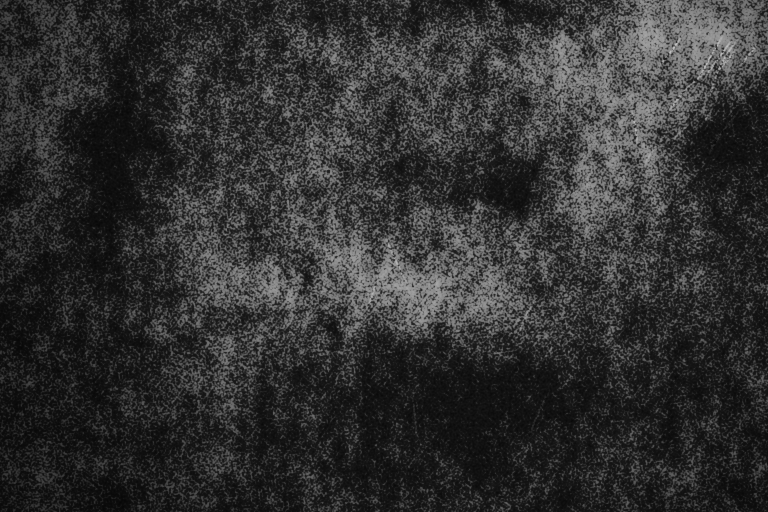
A WebGL 1 fragment shader for this texture:

```glsl
precision highp float;
// Worn dark metal or plaster: pale, speckled paint left in ragged patches on black.
// Soft blobs and warped gradient noise set how much paint is left; fine grain is
// thresholded against that cover, then hairline scratches and a vignette are added.
uniform vec2 u_resolution;

vec2 hash2(vec2 p) {
  vec3 q = fract(p.xyx * vec3(0.1031, 0.1030, 0.0973));
  q += dot(q, q.yzx + 33.33);
  return fract((q.xx + q.yz) * q.zy);
}

vec2 gradient(vec2 cell) {
  float angle = 6.2832 * hash2(cell).x;
  return vec2(cos(angle), sin(angle));
}

float noise(vec2 p) {
  vec2 i = floor(p), f = fract(p);
  vec2 u = f * f * f * (f * (f * 6.0 - 15.0) + 10.0);
  vec2 e = vec2(1.0, 0.0);
  float low = mix(dot(gradient(i), f), dot(gradient(i + e), f - e), u.x);
  float high = mix(dot(gradient(i + e.yx), f - e.yx), dot(gradient(i + 1.0), f - 1.0), u.x);
  return mix(low, high, u.y);
}

float fbm(vec2 p) {
  float sum = 0.0, amp = 1.0;
  for (int i = 0; i < 5; i++) {
    sum += amp * noise(p);
    p = mat2(0.8, 0.6, -0.6, 0.8) * p * 2.1 + 17.3;
    amp *= 0.65;
  }
  return sum;
}

float blob(vec2 p, vec2 center, vec2 radius) {
  vec2 q = (p - center) / radius;
  return exp(-dot(q, q));
}

// Share of paint left, from large patches down to ragged edges and drips
float paintCover(vec2 p) {
  vec2 w = p + 0.08 * vec2(fbm(p * 6.0 + 40.0), fbm(p * 6.0 + 80.0));
  float c = 0.27;
  // Pale patches
  c += 0.50 * blob(w, vec2(0.82, 0.46), vec2(0.32, 0.10));
  c += 0.42 * blob(w, vec2(1.22, 0.84), vec2(0.20, 0.22));
  c += 0.30 * blob(w, vec2(1.19, 0.62), vec2(0.08, 0.10));
  c += 0.40 * blob(w, vec2(1.44, 0.98), vec2(0.16, 0.13));
  c += 0.24 * blob(w, vec2(0.75, 0.83), vec2(0.25, 0.18));
  c += 0.30 * blob(w, vec2(0.06, 0.88), vec2(0.18, 0.22));
  c += 0.20 * blob(w, vec2(0.42, 0.42), vec2(0.20, 0.25));
  // Bare patches and pits
  c -= 0.36 * blob(w, vec2(1.43, 0.70), vec2(0.14, 0.12));
  c -= 0.28 * blob(w, vec2(1.00, 0.61), vec2(0.14, 0.09));
  c -= 0.28 * blob(w, vec2(0.90, 0.20), vec2(0.30, 0.14));
  c -= 0.32 * blob(w, vec2(0.23, 0.66), vec2(0.07, 0.35));
  c -= 0.42 * blob(w, vec2(0.98, 0.99), vec2(0.16, 0.04));
  c -= 0.60 * blob(w, vec2(0.56, 0.46), vec2(0.022));
  c -= 0.40 * blob(w, vec2(0.65, 0.36), vec2(0.022, 0.015));
  c += 0.22 * fbm(p * 7.0) + 0.24 * fbm(p * vec2(24.0, 17.0) + 5.0);
  return c + 0.14 * noise(p * vec2(34.0, 5.0));
}

// Thin, slightly bent hairlines, half of them gathered at the upper right
float scratches(vec2 p) {
  float sum = 0.0;
  for (int i = 0; i < 24; i++) {
    float k = float(i);
    vec2 r = hash2(vec2(k, 7.0)), s = hash2(vec2(k, 19.0));
    bool corner = mod(k, 2.0) < 0.5;
    vec2 center = corner ? vec2(1.28, 0.70) + r * vec2(0.20, 0.20) : r * vec2(1.2, 0.85) + 0.1;
    float angle = corner ? 0.6 + 0.6 * s.x : 0.9 + 1.2 * s.x;
    vec2 along = vec2(cos(angle), sin(angle)), d = p - center;
    float t = dot(d, along);
    float side = dot(d, vec2(-along.y, along.x)) + 5.0 * (s.y - 0.5) * t * t;
    float len = 0.03 + 0.05 * s.y;
    float line = 1.0 - smoothstep(0.0006, 0.0032, abs(side));
    sum += line * (1.0 - smoothstep(0.4 * len, len, abs(t))) * (0.3 + 0.7 * r.y);
  }
  return min(sum, 1.0);
}

void main() {
  vec2 p = gl_FragCoord.xy / u_resolution.y;
  float cover = paintCover(p);
  float body = clamp(cover, 0.0, 0.95);
  mat2 turn = mat2(0.8, 0.6, -0.6, 0.8);
  float grain = noise(turn * p * 223.0) + 0.6 * noise(p * 127.0 + 31.0)
              + 0.4 * noise(turn * p * 61.0 + 9.0);

  // Speckled paint over the dark ground
  float paint = smoothstep(-0.32, 0.42, cover - 0.46 + 0.8 * grain);
  float ground = 0.07 + 0.15 * body + 0.04 * grain;
  float pale = 0.22 + 0.42 * body + 0.06 * grain;
  float shade = mix(ground, pale, paint);

  // Scratches broken up by the grain, then light falling off to the edges
  shade += 0.22 * scratches(p) * smoothstep(-0.5, 0.2, grain);
  shade *= 1.0 - 0.52 * smoothstep(0.4, 1.1, distance(p, vec2(0.9, 0.65)));
  gl_FragColor = vec4(vec3(clamp(shade, 0.025, 0.75)), 1.0);
}
```
